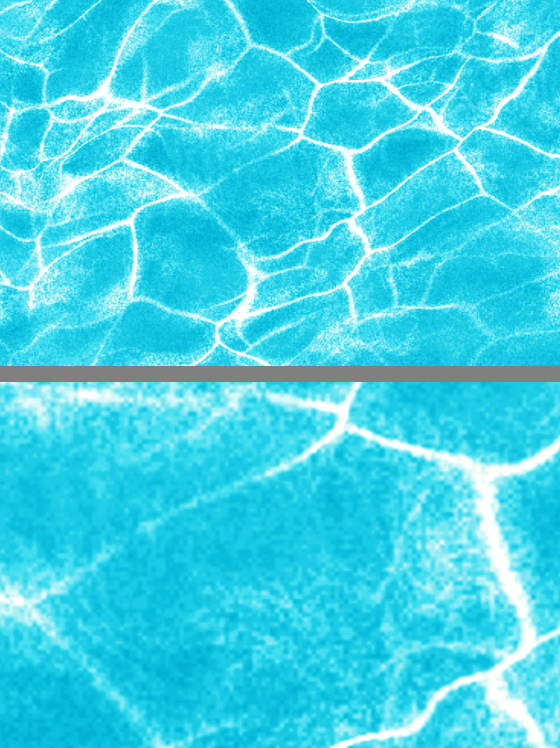
Top: the whole. Bottom: its middle third, enlarged.
Reproduce this texture procedurally as a WebGL 1 fragment shader.

```glsl
precision highp float;
// Sunlit pool water: a bright caustic web over grainy turquoise ripples.
uniform vec2 u_resolution;

float hash(vec2 p) {
  vec3 q = fract(p.xyx * vec3(0.1031, 0.1030, 0.0973));
  q += dot(q, q.yzx + 33.33);
  return fract((q.x + q.y) * q.z);
}

vec2 hash2(vec2 p) {
  return vec2(hash(p + 17.3), hash(p + 71.9));
}

float noise(vec2 p) {
  vec2 i = floor(p);
  vec2 f = fract(p);
  f = f * f * (3.0 - 2.0 * f);
  return mix(mix(hash(i), hash(i + vec2(1.0, 0.0)), f.x),
             mix(hash(i + vec2(0.0, 1.0)), hash(i + 1.0), f.x), f.y);
}

vec2 rotate(vec2 p, float angle) {
  float c = cos(angle);
  float s = sin(angle);
  return vec2(c * p.x + s * p.y, c * p.y - s * p.x);
}

float fbm(vec2 p) {
  float sum = 0.0;
  float weight = 0.533;
  for (int i = 0; i < 4; i++) {
    sum += weight * noise(p);
    p = rotate(p, 0.7) * 2.03 + 11.7;
    weight *= 0.5;
  }
  return sum;
}

vec2 warp(vec2 p, float freq, float amount) {
  return p + amount * (vec2(noise(p * freq + 3.1), noise(p * freq + 47.6)) - 0.5);
}

float smoothMin(float a, float b, float k) {
  float h = max(k - abs(a - b), 0.0) / k;
  return min(a, b) - 0.25 * h * h * k;
}

// Distance to the nearest cell border, slightly rounded where borders meet.
float cellBorder(vec2 p, float jitter) {
  vec2 cell = floor(p);
  vec2 f = fract(p);
  vec2 nearCell = vec2(0.0);
  vec2 nearOffset = vec2(0.0);
  float nearest = 9.0;
  for (int y = -1; y <= 1; y++) {
    for (int x = -1; x <= 1; x++) {
      vec2 g = vec2(float(x), float(y));
      vec2 r = g + 0.5 + jitter * (hash2(cell + g) - 0.5) - f;
      if (dot(r, r) < nearest) {
        nearest = dot(r, r);
        nearCell = g;
        nearOffset = r;
      }
    }
  }
  float border = 2.0;
  for (int y = -2; y <= 2; y++) {
    for (int x = -2; x <= 2; x++) {
      vec2 g = nearCell + vec2(float(x), float(y));
      vec2 r = g + 0.5 + jitter * (hash2(cell + g) - 0.5) - f;
      vec2 gap = r - nearOffset;
      if (dot(gap, gap) > 0.0001) {
        border = smoothMin(border, dot(0.5 * (r + nearOffset), normalize(gap)), 0.035);
      }
    }
  }
  return max(border, 0.0);
}

// Border distance in canvas heights for a tilted, stretched web.
float web(vec2 p, vec2 freq, float tilt) {
  return cellBorder(rotate(p, tilt) * freq, 0.88) / (0.5 * (freq.x + freq.y));
}

float line(float d, float width, float pixel) {
  return 1.0 - smoothstep(0.0, width + pixel, d);
}

// Thin streaks where the noise crosses its middle value.
float wisps(vec2 p) {
  return pow(1.0 - abs(2.0 * fbm(p) - 1.0), 9.0);
}

vec3 waterColor(float t) {
  vec3 c = mix(vec3(0.01, 0.69, 0.82), vec3(0.04, 0.74, 0.86), smoothstep(0.0, 0.11, t));
  c = mix(c, vec3(0.11, 0.80, 0.90), smoothstep(0.11, 0.27, t));
  c = mix(c, vec3(0.26, 0.87, 0.94), smoothstep(0.27, 0.42, t));
  c = mix(c, vec3(0.48, 0.90, 0.95), smoothstep(0.42, 0.57, t));
  c = mix(c, vec3(0.65, 0.94, 0.96), smoothstep(0.57, 0.70, t));
  c = mix(c, vec3(0.82, 0.97, 0.97), smoothstep(0.70, 0.83, t));
  return mix(c, vec3(0.99, 1.0, 0.99), smoothstep(0.83, 1.05, t));
}

void main() {
  float pixel = 1.0 / u_resolution.y;
  vec2 p = gl_FragCoord.xy * pixel;
  vec2 bent = warp(warp(p, 3.5, 0.15), 12.0, 0.04);

  // Main and fine caustic lines, fading in and out across the pool
  float calmCorner = smoothstep(0.1, 0.9, p.y - 0.6 * p.x);
  float presence = smoothstep(0.2, 0.6, noise(p * 3.1 + 8.0)) * (1.0 - 0.55 * calmCorner);
  float mainDist = web(bent, vec2(3.2, 5.8), 0.42);
  float mainLine = line(mainDist, mix(0.005, 0.0105, noise(p * 7.0)), pixel);
  float fineDist = web(warp(bent, 6.0, 0.08) + 5.3, vec2(4.4, 7.6), 0.3);
  float finePresence = smoothstep(0.4, 0.75, noise(p * 4.3 + 29.0));
  float fineLine = line(fineDist, 0.007, pixel) * finePresence;

  // Soft light scattered beside the lines, sandy glow and drifting wisps
  float spread = mix(0.008, 0.042, noise(p * 6.0 + 61.0));
  float halo = exp(-mainDist / spread) * mix(0.45, 1.0, presence);
  halo += 0.6 * exp(-fineDist / 0.016) * finePresence;
  vec2 flow = rotate(bent, 0.4);
  halo += 0.9 * smoothstep(0.47, 0.82, fbm(flow * vec2(6.0, 13.0) + 71.0));
  halo += 0.55 * wisps(flow * vec2(4.0, 9.0) + 23.0) * smoothstep(0.3, 0.7, noise(p * 4.0 + 53.0));

  // Broad shading, contour ripples and sparkle
  float cloud = fbm(flow * vec2(5.0, 9.0) + 13.0);
  float ripple = sin(85.0 * fbm(bent * vec2(4.5, 3.5) + 37.0));
  ripple *= smoothstep(0.45, 0.75, noise(p * 3.7 + 91.0));
  float grain = 0.6 * noise(p * 240.0) + 0.4 * noise(rotate(p, 0.6) * 150.0) - 0.5;

  float light = -0.11 + 0.6 * cloud + 0.34 * halo + 0.05 * ripple;
  light += grain * (0.24 + 0.46 * min(halo, 1.0));
  light += 0.58 * mainLine * mix(0.25, 1.0, presence) + 0.36 * fineLine;
  gl_FragColor = vec4(waterColor(clamp(light, 0.0, 1.05)), 1.0);
}
```
